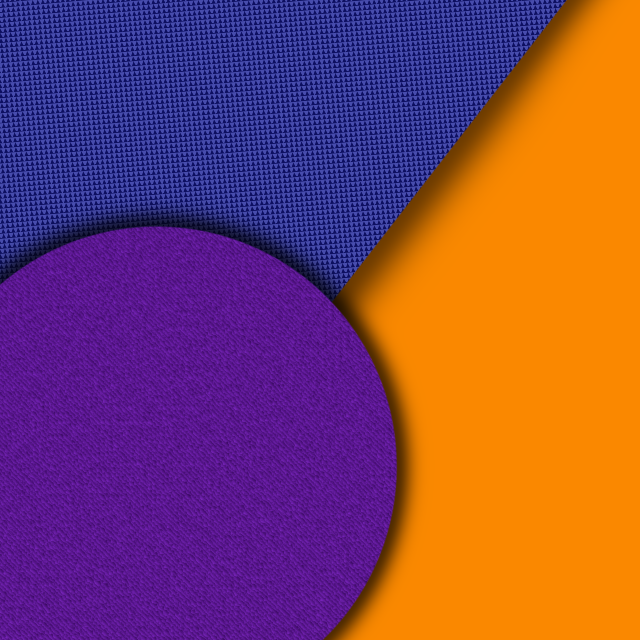
Reproduce this background procedurally as a WebGL 1 fragment shader.

```glsl
precision highp float;
// Layered paper backdrop: a purple denim disc over a woven blue sheet on flat orange.

uniform vec2 u_resolution;

#define DISC_CENTER vec2(0.245, 0.271)
#define DISC_RADIUS 0.375
#define SHEET_NORMAL vec2(0.7896, -0.6137)
#define SHEET_OFFSET 0.0855
#define DISC_SHADOW 0.024
#define SHEET_SHADOW 0.047
#define WEAVE_CELLS 128.0
#define WEAVE_TILT 0.09
#define DENIM_THREADS 190.0
#define ORANGE vec3(0.98, 0.535, 0.0)
#define PURPLE vec3(0.35, 0.09, 0.56)

vec2 randomGradient(vec2 cell) {
  float angle = 6.2832 * fract(sin(dot(cell, vec2(127.1, 311.7))) * 43758.5);
  return vec2(cos(angle), sin(angle));
}

float gradientNoise(vec2 p) {
  vec2 cell = floor(p);
  vec2 f = p - cell;
  vec2 blend = f * f * f * (f * (f * 6.0 - 15.0) + 10.0);
  float a = dot(randomGradient(cell), f);
  float b = dot(randomGradient(cell + vec2(1.0, 0.0)), f - vec2(1.0, 0.0));
  float c = dot(randomGradient(cell + vec2(0.0, 1.0)), f - vec2(0.0, 1.0));
  float d = dot(randomGradient(cell + 1.0), f - 1.0);
  return mix(mix(a, b, blend.x), mix(c, d, blend.x), blend.y);
}

// Light left beside a raised edge at distance d
float shadowLight(float d, float width, float strength) {
  float t = max(d, 0.0) / width;
  return 1.0 - strength * exp(-t * t);
}

// Tilted grid of small light teeth on dark blue
vec3 wovenBlue(vec2 p, float pixel) {
  float c = cos(WEAVE_TILT), s = sin(WEAVE_TILT);
  vec2 q = mat2(c, -s, s, c) * p * WEAVE_CELLS;
  vec2 f = fract(q);
  float tooth = min(0.12 + 0.45 * f.y - abs(f.x - 0.5), 0.9 - f.y);
  float soft = max(pixel * WEAVE_CELLS * 0.6, 0.12);
  float light = smoothstep(-soft, soft, tooth);
  return mix(vec3(0.05, 0.06, 0.38), vec3(0.28, 0.30, 0.68), light);
}

// Diagonal threads broken up by fine grain
vec3 purpleDenim(vec2 p) {
  float grain = gradientNoise(p * 170.0) + 0.7 * gradientNoise(p * 310.0 + 17.3);
  float slubs = gradientNoise(p * vec2(45.0, 90.0));
  float thread = sin(6.2832 * DENIM_THREADS * dot(p, vec2(0.7071)) + 3.0 * grain);
  float shade = 0.16 * grain + 0.06 * slubs + 0.09 * thread;
  return PURPLE * (1.0 + shade) + 0.12 * shade;
}

void main() {
  float pixel = 1.0 / u_resolution.y;
  vec2 p = gl_FragCoord.xy * pixel;
  float sheet = dot(p, SHEET_NORMAL) - SHEET_OFFSET;
  float disc = length(p - DISC_CENTER) - DISC_RADIUS;

  // Orange base under the sheet's shadow, which tightens toward the top
  float sheetBlur = SHEET_SHADOW * mix(1.0, 0.8, smoothstep(0.75, 1.0, p.y));
  vec3 color = ORANGE * shadowLight(sheet, sheetBlur, 0.56);

  // Blue sheet, then the disc's shadow and the disc itself
  color = mix(wovenBlue(p, pixel), color, smoothstep(-pixel, pixel, sheet));
  color *= shadowLight(disc, DISC_SHADOW, 0.68);
  color = mix(purpleDenim(p), color, smoothstep(-pixel, pixel, disc));

  gl_FragColor = vec4(color, 1.0);
}
```
